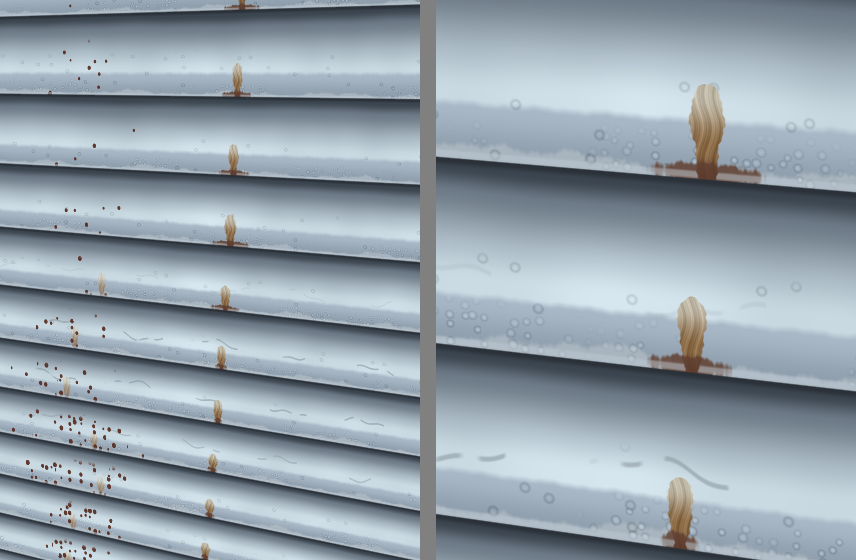
Left: the whole. Right: its middle third, enlarged.
Reproduce this texture procedurally as a Shadertoy shader.

```glsl
float hash(vec2 p) {
    return fract(sin(dot(p, vec2(127.1, 311.7))) * 4375.85);
}

// Cellular noise: distance to the nearest point and that point's random value
vec2 cells(vec2 p) {
    vec2 base = floor(p), best = vec2(9.0, 0.0);
    for (int j = -1; j <= 1; j++)
        for (int i = -1; i <= 1; i++) {
            vec2 id = base + vec2(i, j);
            vec2 point = id + 0.2 + 0.6 * vec2(hash(id), hash(id + 57.3));
            float d = length(p - point);
            if (d < best.x) best = vec2(d, hash(id + 19.1));
        }
    return best;
}

float waves(float x) {
    return 0.5 * sin(x) + 0.3 * sin(x * 2.3 + 1.7) + 0.2 * sin(x * 5.1 + 0.6);
}

// Coverage of a run of rust: bulb on top, neck at the lip
float rustRun(vec2 q, float center, float size, float halfWidth, float px) {
    float v = clamp(q.y / size, 0.0, 1.0);
    float w = halfWidth * mix(0.5, 1.0, smoothstep(0.1, 0.75, v)) * sqrt(1.0 - pow(v, 5.0));
    w += 0.0012 * waves(q.y * 260.0 + center * 90.0);
    return smoothstep(px, -px, abs(q.x - center) - w) * smoothstep(size + px, size - px, q.y);
}

vec3 rustColor(vec2 q, float size) {
    float v = q.y / size;
    vec3 c = mix(vec3(0.25, 0.12, 0.08), vec3(0.53, 0.38, 0.21), smoothstep(0.0, 0.3, v));
    c = mix(c, vec3(0.74, 0.70, 0.62), smoothstep(0.35, 0.9, v));
    return c + 0.10 * waves(q.x * 900.0 + 2.0 * sin(q.y * 150.0));
}

void mainImage(out vec4 fragColor, in vec2 fragCoord) {
    vec2 uv = fragCoord / iResolution.xy;
    float px = 1.0 / iResolution.y, down = 1.0 - uv.y;

    // Perspective: slat number grows downward, edges fan out to the right
    float a = mix(0.031, 0.009, uv.x);
    float b = mix(0.146, 0.179, uv.x);
    float c = mix(0.052, 0.0545, uv.x);
    float n = (down - a) / (b - c * down);
    float row = floor(n), t = n - row;
    float slatHeight = (b - a * c) / pow(1.0 + c * n, 2.0);
    float pt = px / slatHeight;
    vec2 q = vec2(uv.x * 0.75, (1.0 - t) * slatHeight);
    float seed = hash(vec2(row, 4.0));

    // Curved face: shadow under the slat above, opening to a bright band
    float s = t / mix(1.12, 0.86, clamp(n / 9.0, 0.0, 1.0));
    s += 0.012 * waves(q.x * 11.0 + row * 2.0);
    vec3 col = mix(vec3(0.23, 0.27, 0.31), vec3(0.42, 0.47, 0.52), smoothstep(0.04, 0.17, s));
    col = mix(col, vec3(0.65, 0.71, 0.75), smoothstep(0.13, 0.44, s));
    col = mix(col, vec3(0.79, 0.855, 0.89), smoothstep(0.35, 0.63, s));
    col += 0.022 * waves(q.x * 17.0 + row * 0.6) * smoothstep(0.1, 0.5, t);
    col += 0.035 * exp(-pow((q.x - 0.36) / 0.06, 2.0)) * smoothstep(0.3, 0.6, t);

    // Folded lip with a soft crease
    vec3 lip = mix(vec3(0.66, 0.72, 0.775), vec3(0.56, 0.62, 0.675), smoothstep(0.72, 0.98, t));
    float crease = 0.715 + 0.008 * waves(q.x * 140.0 + row * 9.0);
    col = mix(col, lip, smoothstep(crease - 0.02 - pt, crease + 0.02 + pt, t));

    // Wet film and beads along the lip
    float film = 0.007 + 0.006 * waves(q.x * 34.0 + row * 5.0) + 0.0015 * waves(q.x * 310.0);
    float wet = smoothstep(film + 0.002, film - 0.002, q.y);
    col = mix(col, vec3(0.72, 0.76, 0.79), 0.6 * wet);
    vec2 bead = cells(q * 130.0 + row * 31.0);
    float beadRadius = 0.12 + 0.25 * bead.y;
    float beadZone = step(0.5, bead.y) * smoothstep(0.036, 0.012, q.y)
                   * smoothstep(-0.4, 0.5, waves(q.x * 19.0 + row * 3.0));
    float ring = smoothstep(0.14, 0.0, abs(bead.x - beadRadius));
    col += beadZone * (0.10 * smoothstep(beadRadius, 0.0, bead.x) - 0.07 * ring);

    // Sparse drops on the face
    vec2 drop = cells(q * 62.0 + row * 17.0);
    float dropRing = smoothstep(0.1, 0.0, abs(drop.x - 0.16));
    col -= 0.09 * dropRing * step(0.88, drop.y) * smoothstep(0.4, 0.55, t);

    // Thin wandering water trails on the middle slats
    float trail = abs(q.y - 0.043 - 0.012 * waves(q.x * 29.0 + row * 4.0));
    float trailZone = smoothstep(2.5, 4.0, row) * smoothstep(7.0, 5.5, row)
                    * smoothstep(0.1, 0.3, waves(q.x * 45.0 + row * 7.0));
    col = mix(col, vec3(0.55, 0.60, 0.63), 0.6 * trailZone * smoothstep(0.0025, 0.0005, trail));

    // Main rust column with a smear along the lip
    float center = 0.425 - 0.0072 * row + 0.004 * (seed - 0.5);
    float size = slatHeight * (0.38 + 0.12 * seed);
    float run = rustRun(q, center, size, 0.0085 + 0.004 * seed * step(row, 3.0), px);
    col = mix(col, rustColor(q, size), 0.88 * run);
    float smearWidth = mix(0.024 + 0.016 * seed, 0.008, smoothstep(2.5, 4.5, row));
    float smear = length((q - vec2(center + 0.006 * (seed - 0.5), 0.004)) / vec2(smearWidth, 0.0065));
    smear += 0.2 * waves(q.x * 420.0 + row);
    col = mix(col, vec3(0.38, 0.25, 0.19), 0.85 * smoothstep(1.1, 0.75, smear));

    // Paler second column on the lower slats
    float side = 0.15 + 0.035 * sin(row * 1.6 + 3.5);
    float sideRun = rustRun(q, side, size, 0.007, px) * smoothstep(2.0, 3.0, row);
    col = mix(col, rustColor(q, size) + 0.08, 0.6 * sideRun);

    // Rust flecks, denser toward the bottom
    vec2 fleck = cells(q * vec2(115.0, 85.0) + row * 23.0);
    float density = exp(-pow((q.x - 0.145) / 0.06, 2.0)) * (0.06 + 0.44 * smoothstep(2.0, 8.0, row));
    float fleckSize = 0.18 + 0.22 * hash(vec2(fleck.y, row));
    float fleckMask = smoothstep(fleckSize + 0.1, fleckSize - 0.08, fleck.x)
                    * step(1.0 - density, fleck.y) * smoothstep(0.25, 0.4, t);
    col = mix(col, vec3(0.33, 0.16, 0.11), 0.9 * fleckMask);

    // Bright rim, then the dark gap below the edge
    col = mix(col, vec3(0.74, 0.79, 0.83), 0.5 * smoothstep(0.003, 0.001, abs(q.y - 0.003)) * (1.0 - run));
    float gap = max(smoothstep(0.045, 0.01, t), smoothstep(1.0 - 1.5 * pt, 1.0, t));
    col = mix(col, vec3(0.16, 0.18, 0.21), 0.85 * gap);

    fragColor = vec4(clamp(col, 0.0, 1.0), 1.0);
}
```
